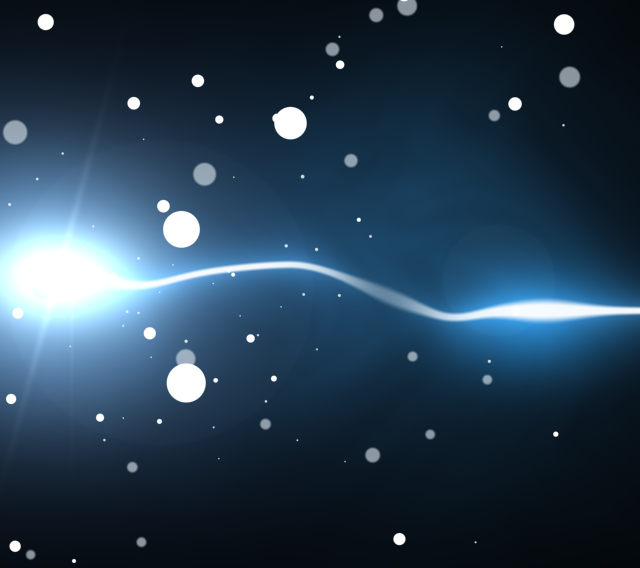
Write a Shadertoy shader that draws this background.

```glsl
const vec3 NIGHT = vec3(0.012, 0.022, 0.035);
const vec3 HAZE_BLUE = vec3(0.13, 0.24, 0.37);
const vec3 FLARE_BLUE = vec3(0.38, 0.48, 0.55);
const vec3 FLARE_CORE = vec3(0.60, 0.60, 0.50);
const vec3 CLOUD_TEAL = vec3(0.07, 0.20, 0.29);
const vec3 ACCENT_BLUE = vec3(0.07, 0.28, 0.43);
const vec3 HALO_BLUE = vec3(0.13, 0.28, 0.40);
const vec3 DISC_GREY = vec3(0.86, 0.90, 0.93);
const vec2 FLARE_POS = vec2(0.09, 0.455);
const vec2 SWARM_POS = vec2(0.25, 0.43);
const vec2 SWARM_SIZE = vec2(0.20, 0.17);
const float CLOUD_SCALE = 7.0;
const float RAY_SLOPE = 0.27;
const float RAY_GAIN = 0.07;

// Bell curves in one and two dimensions
float bump(float x, float center, float width) {
    float t = (x - center) / width;
    return exp(-t * t);
}

float glow(vec2 p, vec2 center, vec2 size) {
    vec2 t = (p - center) / size;
    return exp(-dot(t, t));
}

vec3 hash3(vec2 cell) {
    vec3 q = fract(cell.xyx * vec3(0.1031, 0.1030, 0.0973));
    q += dot(q, q.yxz + 33.33);
    return fract((q.xxy + q.yzz) * q.zyx);
}

// Smoke from layered, warped sines
float clouds(vec2 p) {
    vec2 q = p * CLOUD_SCALE;
    float sum = 0.0, amp = 0.5;
    for (int i = 0; i < 4; i++) {
        q += 0.7 * sin(q.yx * 1.3 + vec2(1.7, 4.1));
        sum += amp * sin(q.x) * sin(q.y);
        q = mat2(1.4, -1.1, 1.1, 1.4) * q;
        amp *= 0.55;
    }
    return 0.5 + 0.5 * sum;
}

// Randomly placed discs, denser inside the swarm
float scatter(vec2 p, float size, vec2 radii, vec2 chance, float blur, float seed) {
    vec2 home = floor(p / size);
    float cover = 0.0;
    for (int y = -1; y <= 1; y++) {
        for (int x = -1; x <= 1; x++) {
            vec2 cell = home + vec2(x, y);
            vec3 h = hash3(cell + seed);
            vec2 center = (cell + 0.1 + 0.8 * h.xy) * size;
            float odds = chance.x + chance.y * glow(center, SWARM_POS, SWARM_SIZE);
            float present = step(hash3(cell + seed + 57.0).x, odds);
            float radius = mix(radii.x, radii.y, h.z * h.z);
            float disc = 1.0 - smoothstep(-blur, blur, length(p - center) - radius);
            cover = max(cover, present * disc);
        }
    }
    return cover;
}

float ribbonHeight(float x) {
    return mix(0.458, 0.402, smoothstep(0.45, 0.70, x))
        - 0.017 * bump(x, 0.22, 0.07)
        + 0.016 * bump(x, 0.46, 0.14)
        - 0.011 * bump(x, 0.71, 0.05);
}

float ribbonHalfWidth(float x) {
    return 0.005 + 0.024 * bump(x, 0.10, 0.075)
        + 0.010 * bump(x, 0.61, 0.06)
        + 0.015 * bump(x, 0.85, 0.075);
}

// Slanted and upright light rays through the flare
float rays(vec2 p) {
    vec2 d = p - FLARE_POS;
    float slanted = bump(d.x, RAY_SLOPE * d.y, 0.006);
    float upright = 0.4 * bump(d.x, 0.022, 0.003) * step(d.y, 0.0);
    return (slanted + upright) * bump(d.y, 0.0, 0.22);
}

void mainImage(out vec4 fragColor, in vec2 fragCoord) {
    vec2 p = fragCoord / iResolution.x;
    float edge = 0.8 / iResolution.x;

    // Night, haze and smoke
    float smoke = clouds(p);
    vec3 col = NIGHT;
    col += HAZE_BLUE * glow(p, vec2(0.05, 0.45), vec2(0.42, 0.30)) * mix(0.85, 1.1, smoke);
    col += CLOUD_TEAL * glow(p, vec2(0.69, 0.47), vec2(0.33, 0.31)) * mix(0.55, 1.35, smoke);
    col += ACCENT_BLUE * glow(p, vec2(0.83, 0.385), vec2(0.13, 0.085));

    // Flare, rays and faint lens discs
    col += FLARE_BLUE * glow(p, vec2(0.07, 0.45), vec2(0.22, 0.19));
    col += FLARE_CORE * glow(p, FLARE_POS, vec2(0.12, 0.07));
    col += RAY_GAIN * rays(p);
    col += 0.012 * (1.0 - smoothstep(0.235, 0.242, length(p - vec2(0.25, 0.43))));
    col += 0.015 * (1.0 - smoothstep(0.085, 0.09, length(p - vec2(0.78, 0.45))));

    // Soft grey discs behind the ribbon
    float grey = scatter(p, 0.12, vec2(0.007, 0.019), vec2(0.38, 0.12), 0.0025, 11.0);
    col = mix(col, DISC_GREY, 0.62 * grey);

    // Ribbon of light with its halo
    float dist = abs(p.y - ribbonHeight(p.x));
    float halfWidth = ribbonHalfWidth(p.x);
    float strength = (1.0 - 0.68 * bump(p.x, 0.60, 0.095)) * smoothstep(0.01, 0.07, p.x);
    float body = 1.0 - smoothstep(0.35 * halfWidth, halfWidth + 0.003, dist);
    col += HALO_BLUE * strength * exp(-dist / 0.03);
    col = mix(col, vec3(1.0), 0.95 * strength * body);

    // Sharp white discs, sparks and dust
    float white = scatter(p, 0.16, vec2(0.011, 0.031), vec2(0.24, 0.30), edge, 23.0);
    white = max(white, scatter(p, 0.055, vec2(0.003, 0.011), vec2(0.04, 0.32), edge, 41.0));
    white = max(white, 0.8 * scatter(p, 0.035, vec2(0.001, 0.003), vec2(0.01, 0.30), edge, 73.0));
    col = mix(col, vec3(1.0), white);

    fragColor = vec4(clamp(col, 0.0, 1.0), 1.0);
}
```
